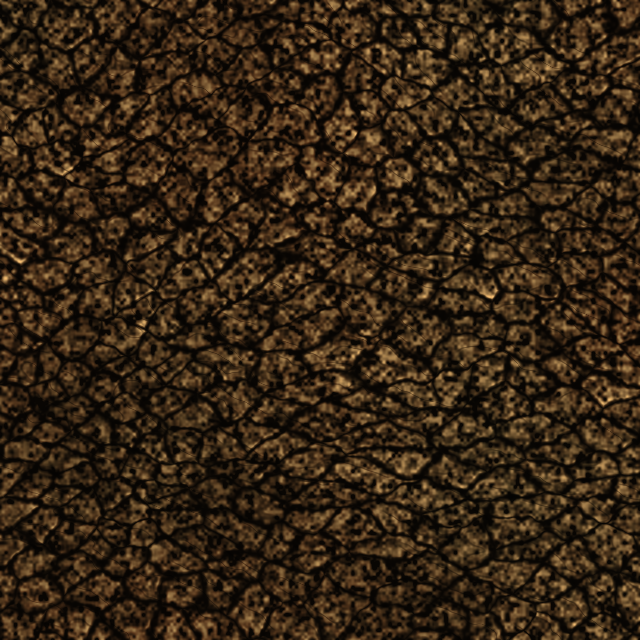
A WebGL 1 fragment shader for this texture:

```glsl
precision highp float;
// Dark brown cracked hide: a jittered Voronoi pattern on a skewed, warped
// lattice gives lozenge scales split by two families of diagonal creases.
// Fine noise adds pebbled grain; lit rims and broad patches vary the tone.
uniform vec2 u_resolution;

float hash(vec2 p) {
  return fract(sin(dot(p, vec2(127.1, 311.7))) * 43758.5453);
}

vec2 hash2(vec2 p) {
  return vec2(hash(p), hash(p + 37.3));
}

float noise(vec2 p) {
  vec2 i = floor(p), f = fract(p);
  f = f * f * (3.0 - 2.0 * f);
  return mix(mix(hash(i), hash(i + vec2(1.0, 0.0)), f.x),
             mix(hash(i + vec2(0.0, 1.0)), hash(i + 1.0), f.x), f.y);
}

vec2 warp(vec2 p) {
  return vec2(noise(p), noise(p + 51.7)) - 0.5;
}

vec2 scaleCentre(vec2 cell) {
  return cell + 0.5 + 0.74 * (hash2(cell) - 0.5);
}

// xy: offset from the scale's centre, z: distance to its border
vec3 scales(vec2 p) {
  vec2 base = floor(p), nearest = base, offset = vec2(0.0);
  float best = 9.0;
  for (int y = -1; y <= 1; y++) {
    for (int x = -1; x <= 1; x++) {
      vec2 cell = base + vec2(float(x), float(y));
      vec2 d = p - scaleCentre(cell);
      if (dot(d, d) < best) {
        best = dot(d, d);
        nearest = cell;
        offset = d;
      }
    }
  }
  float border = 9.0;
  vec2 centre = scaleCentre(nearest);
  for (int y = -2; y <= 2; y++) {
    for (int x = -2; x <= 2; x++) {
      if (x == 0 && y == 0) continue;
      vec2 other = scaleCentre(nearest + vec2(float(x), float(y)));
      vec2 between = other - centre;
      border = min(border, dot(0.5 * (centre + other) - p, normalize(between)));
    }
  }
  return vec3(offset, border);
}

void main() {
  vec2 uv = gl_FragCoord.xy / min(u_resolution.x, u_resolution.y);

  // Skewed lattice, bent broadly and frayed finely
  vec2 p = uv + 0.11 * warp(uv * 2.6 + 4.0) + 0.035 * warp(uv * 8.0)
              + 0.014 * warp(uv * 32.0) + 0.006 * warp(uv * 80.0);
  vec2 lattice = 15.5 * vec2(0.63 * p.x - 0.905 * p.y, 0.552 * p.x + 0.96 * p.y);
  vec3 scale = scales(lattice + 20.0);

  // Pebbled grain on the scales
  float grain = 0.6 * noise(uv * 125.0) + 0.4 * noise(uv.yx * 205.0 + 9.0) - 0.5;
  float patches = noise(uv * 3.2 + 13.0) + 0.5 * noise(uv * 9.0 + 3.0);
  float tone = (0.255 + 0.9 * grain) * (0.72 + 0.4 * patches);
  tone *= 0.88 + 0.24 * noise(lattice * 1.1 + 7.0);

  // Rims catching the light beside some creases
  float rim = smoothstep(0.05, 0.12, scale.z) * (1.0 - smoothstep(0.12, 0.24, scale.z));
  rim *= smoothstep(0.1, 0.4, scale.x) * smoothstep(0.4, 0.8, noise(uv * 22.0 + 31.0));
  tone += rim * (0.16 + 0.4 * grain);

  // Soft dark creases of uneven width
  float width = 0.09 + 0.11 * noise(uv * 17.0 + 5.0);
  float body = smoothstep(0.0, width, scale.z + 0.06 * grain);
  float crease = 0.035 + 0.03 * grain;
  tone = mix(crease, max(tone, 0.035), body);

  // Wrinkles that split the larger scales faintly
  float wrinkle = abs(noise(lattice * vec2(1.1, 2.6) + 70.0) - 0.5);
  tone *= mix(0.68, 1.0, smoothstep(0.0, 0.07, wrinkle));

  // Rusty to olive browns, paler in the lights
  float hue = 0.6 * noise(uv * 4.0 + 23.0) + 0.4 * noise(uv * 95.0 + 61.0);
  vec3 tint = mix(vec3(1.1, 0.64, 0.32), vec3(0.94, 0.75, 0.41), hue);
  tint = mix(tint, vec3(1.0, 0.77, 0.46), smoothstep(0.25, 0.6, tone));
  gl_FragColor = vec4(clamp(tone * tint, 0.0, 1.0), 1.0);
}
```
